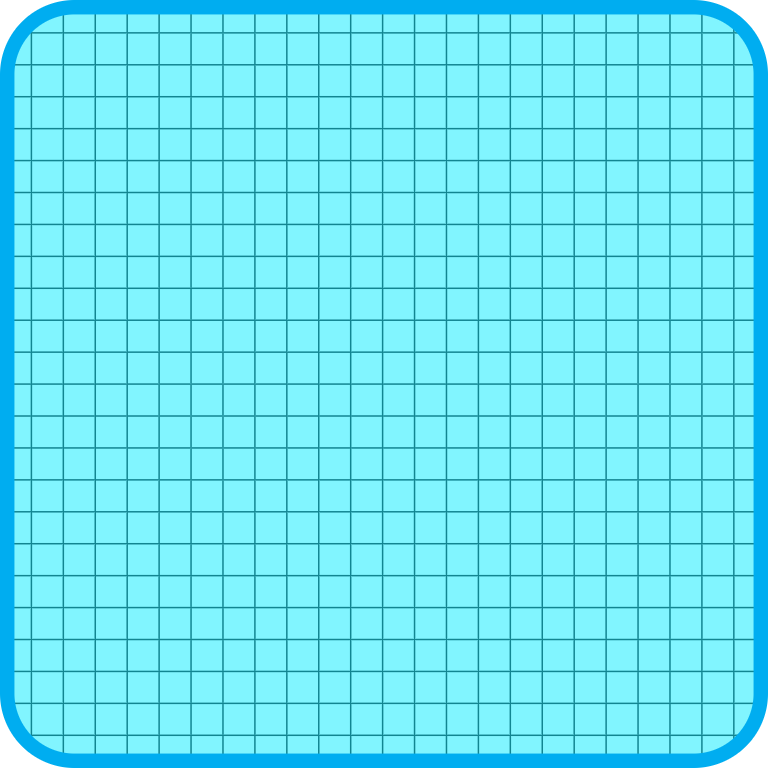
This pattern is drawn by a WebGL 1 fragment shader. Its source:

```glsl
precision highp float;
// Draws a fine teal grid on a pale cyan panel with a rounded blue frame.

uniform vec2 u_resolution;

const vec3 PAPER_COLOR = vec3(0.505, 0.960, 1.0);
const vec3 LINE_COLOR  = vec3(0.07, 0.52, 0.57);
const vec3 FRAME_COLOR = vec3(0.0, 0.68, 0.94);
const vec3 OUTER_COLOR = vec3(1.0);

const float GRID_PITCH    = 0.041574;             // 23 lines each way
const vec2  GRID_ORIGIN   = vec2(0.4982, 0.4999); // crossing of the middle lines
const float LINE_WIDTH    = 0.00195;
const float FRAME_WIDTH   = 0.0188;
const float CORNER_RADIUS = 0.097;

// Signed distance to a rounded box centred on the origin.
float roundedBox(vec2 p, vec2 halfSize, float radius) {
  vec2 q = abs(p) - halfSize + radius;
  return length(max(q, 0.0)) + min(max(q.x, q.y), 0.0) - radius;
}

// Share of the pixel that lies inside a shape.
float fillCoverage(float distance, float pixel) {
  return clamp(0.5 - distance / pixel, 0.0, 1.0);
}

// Share of the pixel covered by the nearest grid line on each axis.
vec2 lineCoverage(vec2 p, float pixel) {
  vec2 offset = (fract((p - GRID_ORIGIN) / GRID_PITCH + 0.5) - 0.5) * GRID_PITCH;
  vec2 high = min(offset + 0.5 * pixel, vec2(0.5 * LINE_WIDTH));
  vec2 low = max(offset - 0.5 * pixel, vec2(-0.5 * LINE_WIDTH));
  return clamp((high - low) / pixel, 0.0, 1.0);
}

void main() {
  float pixel = 1.0 / min(u_resolution.x, u_resolution.y);
  vec2 p = (gl_FragCoord.xy - 0.5 * u_resolution) * pixel + 0.5;

  // Grid on paper
  vec2 lines = lineCoverage(p, pixel);
  vec3 color = mix(PAPER_COLOR, LINE_COLOR, max(lines.x, lines.y));

  // Frame and cut corners
  float edge = roundedBox(p - 0.5, vec2(0.5), CORNER_RADIUS);
  color = mix(FRAME_COLOR, color, fillCoverage(edge + FRAME_WIDTH, pixel));
  color = mix(OUTER_COLOR, color, fillCoverage(edge, pixel));

  gl_FragColor = vec4(color, 1.0);
}
```
